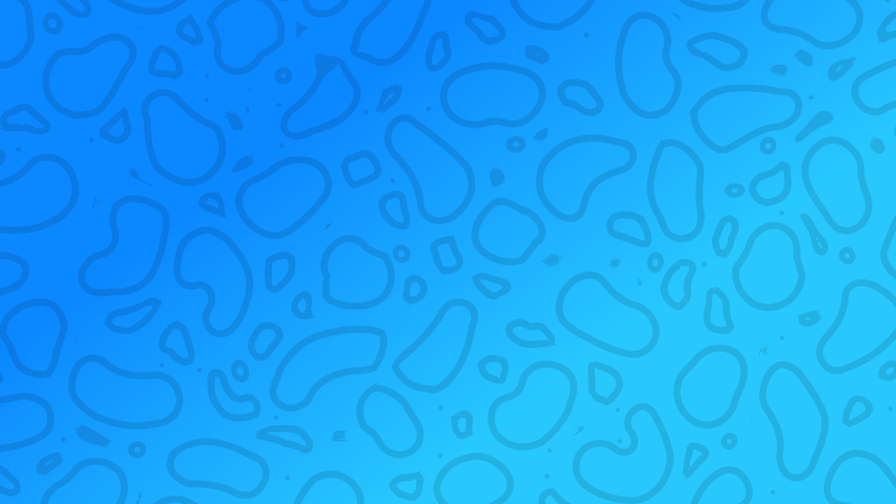
A Shadertoy shader for this pattern:

```glsl
const vec3 DEEP_BLUE = vec3(0.045, 0.535, 1.0);
const vec3 SKY_CYAN = vec3(0.155, 0.785, 1.0);
const vec2 GRADIENT_DIR = vec2(0.6, -0.8);
const float GRADIENT_START = -0.23;  // along GRADIENT_DIR, in canvas heights
const float GRADIENT_END = 0.48;
const float LINE_SHADE = 0.885;      // brightness of the lines
const float HALF_LINE = 0.007;
const float GAP = 0.037;             // spacing between neighbouring outlines
const float ROUNDING = 0.03;
const float LARGE_CELL = 0.225;
const float SMALL_CELL = 0.13;
const float RING_CELL = 0.075;
const float RING_MIN = 0.009;
const float RING_MAX = 0.0145;
const float DOT_RADIUS = 0.0045;
const float WARP_FREQ = 5.0;
const float WARP_AMOUNT = 0.024;

vec2 hash2(vec2 p) {
    p = vec2(dot(p, vec2(127.1, 311.7)), dot(p, vec2(269.5, 183.3)));
    return fract(sin(p) * 43758.5);
}

float cornerSlope(vec2 corner, vec2 offset) {
    return dot(hash2(corner) * 2.0 - 1.0, offset);
}

float gradientNoise(vec2 p) {
    vec2 i = floor(p), f = fract(p);
    vec2 u = f * f * f * (f * (f * 6.0 - 15.0) + 10.0);
    vec2 e = vec2(0.0, 1.0);
    return mix(mix(cornerSlope(i, f), cornerSlope(i + e.yx, f - e.yx), u.x),
               mix(cornerSlope(i + e, f - e), cornerSlope(i + 1.0, f - 1.0), u.x), u.y);
}

mat2 rotation(float a) {
    float c = cos(a), s = sin(a);
    return mat2(c, s, -s, c);
}

float smoothMax(float a, float b, float k) {
    float h = max(k - abs(a - b), 0.0);
    return max(a, b) + h * h / (4.0 * k);
}

// Tapered arc with round ends, its middle near the origin
float bean(vec2 p, float halfLength, float radius, float bendRadius, float taper) {
    float aperture = min(halfLength / bendRadius, 1.5);
    vec2 tip = bendRadius * vec2(sin(aperture), cos(aperture));
    p.y += 0.5 * (bendRadius + tip.y);
    float along = clamp(p.x / tip.x, -1.0, 1.0);
    p.x = abs(p.x);
    float d = tip.y * p.x > tip.x * p.y ? length(p - tip) : abs(length(p) - bendRadius);
    return d - radius * (1.0 + taper * along);
}

// Scattered beans, each trimmed to keep clear of its nearest neighbour
float beanLayer(vec2 p, float cell, float seed) {
    p = rotation(seed) * p / cell;
    vec2 base = floor(p);
    float nearest = 9.0, second = 9.0;
    for (int y = -1; y <= 1; y++)
    for (int x = -1; x <= 1; x++) {
        vec2 id = base + vec2(x, y);
        vec2 place = hash2(id + seed);
        vec2 form = hash2(id + seed + 31.7);
        vec2 curve = hash2(id + seed + 73.3);
        float stretch = form.x;
        float radius = mix(0.27, 0.175, stretch);
        vec2 q = p - id - 0.5 - 0.36 * (place - 0.5);
        float d = bean(rotation(6.2832 * form.y) * q, mix(0.06, 0.48, stretch), radius,
                       radius * mix(1.5, 4.0, curve.x), 0.7 * (curve.y - 0.5));
        second = min(second, max(nearest, d));
        nearest = min(nearest, d);
    }
    nearest *= cell;
    second *= cell;
    return smoothMax(nearest, 0.5 * (nearest - second + GAP), ROUNDING);
}

// Large beans first, then smaller ones fitted into the space left over
float beanField(vec2 p) {
    float large = beanLayer(p, LARGE_CELL, 0.6);
    float small = beanLayer(p, SMALL_CELL, 2.3);
    return min(large, smoothMax(small, GAP - large, ROUNDING * 0.7));
}

// Little rings and dots, sized by the free room around their centre
float fillerDistance(vec2 p) {
    vec2 id = floor(p / RING_CELL);
    vec2 center = (id + 0.5 + 0.4 * (hash2(id + 5.1) - 0.5)) * RING_CELL;
    vec2 pick = hash2(id + 19.4);
    float room = beanField(center);
    float radius = min(mix(0.011, RING_MAX, pick.y), room - 0.021);
    float squash = mix(0.88, 1.12, pick.y);
    float d = length((p - center) * vec2(squash, 1.0 / squash));
    if (radius > RING_MIN && pick.x > 0.25) return abs(d - radius) - HALF_LINE * 0.85;
    return room > 0.021 ? d - DOT_RADIUS : 1.0;
}

void mainImage(out vec4 fragColor, in vec2 fragCoord) {
    float pixel = 1.0 / iResolution.y;
    vec2 p = fragCoord * pixel;

    // Diagonal background
    float t = dot(p, GRADIENT_DIR);
    vec3 color = mix(DEEP_BLUE, SKY_CYAN, clamp((t - GRADIENT_START) / (GRADIENT_END - GRADIENT_START), 0.0, 1.0));

    // Organic wobble
    vec2 w = p * WARP_FREQ;
    vec2 q = p + WARP_AMOUNT * vec2(gradientNoise(w), gradientNoise(w + 17.3));

    // Outlines of even width
    float field = beanField(q);
    float slope = length(vec2(dFdx(field), dFdy(field))) / pixel;
    float outline = abs(field) / clamp(slope, 0.45, 1.5) - HALF_LINE;
    float d = min(outline, fillerDistance(q));
    float line = 1.0 - smoothstep(-0.8 * pixel, 0.8 * pixel, d);

    fragColor = vec4(color * mix(1.0, LINE_SHADE, line), 1.0);
}
```
